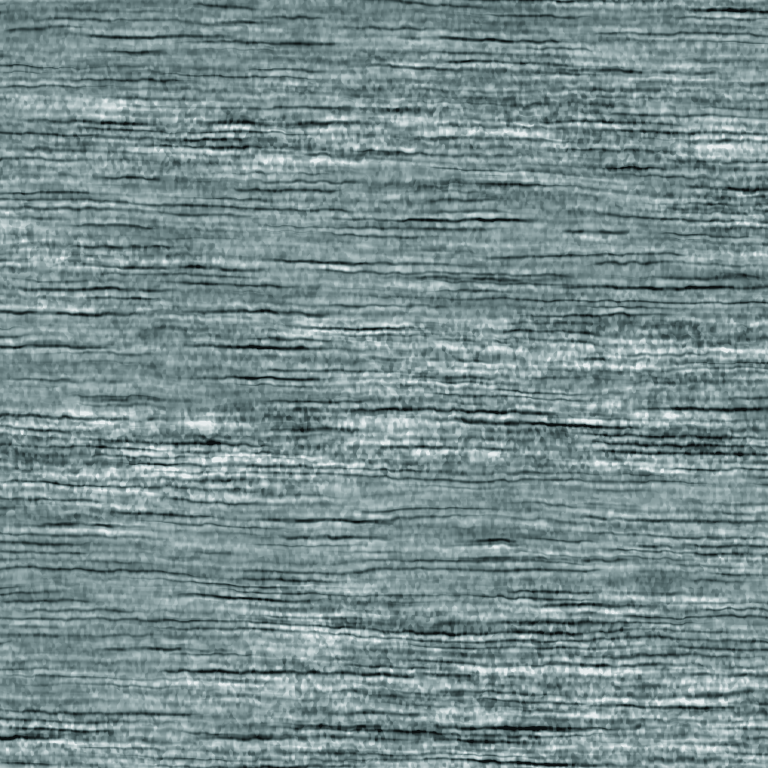
This texture is drawn by a Shadertoy shader. Its source:

```glsl
#define MEAN_TONE 0.568
#define ROWS 92.0
#define ROW_DEPTH 0.055
#define GROOVE_DEPTH 0.22
#define STREAK 0.30
#define GRAIN 0.32
#define SLOPE 0.022
#define SLIT_GRID vec2(4.0, 34.0)
#define SLIT_WIDTH 0.0040
#define SLIT_DEPTH 0.43
#define RIM_LIGHT 0.17

vec2 hash2(vec2 p) {
    vec3 q = fract(p.xyx * vec3(0.1031, 0.1030, 0.0973));
    q += dot(q, q.yzx + 33.33);
    return fract((q.xx + q.yz) * q.zy);
}

// Smooth cellular noise: scattered points blended by distance, centred on zero
float cells(vec2 p) {
    vec2 base = floor(p);
    float sum = 0.0, total = 0.0;
    for (int j = -1; j <= 1; j++)
    for (int i = -1; i <= 1; i++) {
        vec2 id = base + vec2(i, j);
        vec2 offset = id + 0.15 + 0.7 * hash2(id) - p;
        float weight = exp(-6.0 * dot(offset, offset));
        sum += weight * (hash2(id + 57.0).x - 0.5);
        total += weight;
    }
    return sum / total;
}

// Scattered tapered gaps between threads: x = shadow, y = lit rim
vec2 slits(vec2 p) {
    vec2 base = floor(p * SLIT_GRID);
    vec2 result = vec2(0.0);
    for (int j = -1; j <= 1; j++)
    for (int i = -1; i <= 1; i++) {
        vec2 id = base + vec2(i, j);
        vec2 shape = hash2(id + 131.0);
        vec2 d = p - (id + 0.1 + 0.8 * hash2(id + 19.0)) / SLIT_GRID;
        float along = d.x / mix(0.04, 0.15, shape.x);
        float taper = sqrt(max(0.0, 1.0 - along * along));
        float strength = taper * smoothstep(0.25, 0.8, shape.y);
        float shadow = 1.0 - smoothstep(0.0, SLIT_WIDTH, abs(d.y));
        float below = exp(-pow((d.y + 0.0075) / 0.0038, 2.0));
        float above = exp(-pow((d.y - 0.0075) / 0.0035, 2.0));
        result = max(result, strength * vec2(shadow, mix(below, above, shape.x * 0.8)));
    }
    return result;
}

// Grey-teal dye: red sinks in the midtones
vec3 dye(float tone) {
    float g = clamp(tone, 0.06, 0.93);
    float mid = g * (1.0 - g);
    return vec3(g - 0.35 * mid, g, g + 0.03 * mid);
}

void mainImage(out vec4 fragColor, in vec2 fragCoord) {
    vec2 p = fragCoord / iResolution.xy;

    // Threads drift downward and waver slightly
    p.y += SLOPE * p.x;
    p.y += 0.0016 * sin(9.0 * p.x + 14.0 * p.y) + 0.0007 * sin(37.0 * p.x + 60.0 * p.y);
    p.y += 0.0030 * cells(p * vec2(65.0, 60.0));

    // Bands of smooth and nubby weave
    float patchy = cells(p * vec2(2.2, 15.0) + 7.0);
    float nubby = smoothstep(-0.4, 0.4, patchy + 0.5 * cells(p * vec2(6.0, 50.0)));

    // Rows of threads, each with its own long lights and dark grooves
    float phase = ROWS * p.y + 1.1 * cells(p * vec2(4.0, 24.0) + 31.0);
    float row = sin(6.2832 * phase);
    float groove = pow(0.5 - 0.5 * row, 3.0)
                 * smoothstep(0.0, 0.35, cells(vec2(9.0 * p.x, phase) + 83.0));
    float streak = 0.75 * cells(vec2(7.0 * p.x, 1.25 * phase) + 3.0)
                 + 0.55 * cells(p * vec2(24.0, 175.0) + 11.0);

    // Beads along the threads and fine upright fibres
    float bead = cells(vec2(115.0 * p.x, 1.35 * phase) + 5.0);
    float fibre = cells(p * vec2(250.0, 170.0) + 23.0);
    float grain = (0.5 * bead + 0.7 * fibre) * mix(0.65, 1.25, nubby);

    vec2 slit = slits(p);
    float broken = smoothstep(-0.4, 0.15, cells(p * vec2(42.0, 40.0) + 43.0) + 0.4 * bead);

    float tone = MEAN_TONE + 0.05 * patchy + 0.06 * cells(p * vec2(2.0, 30.0) + 61.0);
    tone += ROW_DEPTH * row * mix(0.7, 1.3, nubby) - GROOVE_DEPTH * groove;
    tone += STREAK * streak * mix(0.7, 1.3, nubby) + GRAIN * grain;
    tone += RIM_LIGHT * slit.y * (1.0 + 1.4 * bead);
    tone -= SLIT_DEPTH * slit.x * mix(0.35, 1.0, broken);

    fragColor = vec4(dye(tone), 1.0);
}
```
